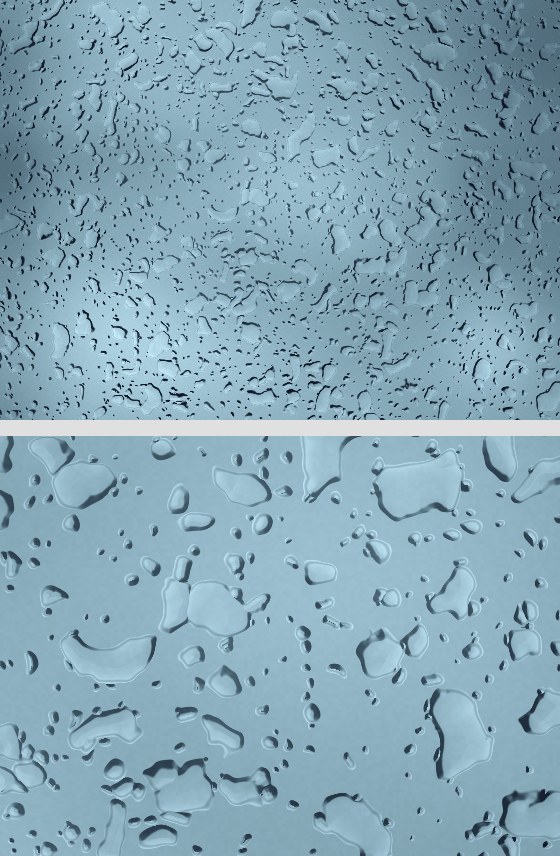
Top, the full canvas; bottom, a detail of the centre.
Give the GLSL for this texture, as a Shadertoy shader.

```glsl
vec3 hash(vec2 p) {
    vec3 q = fract(p.xyx * vec3(.1031, .1030, .0973));
    q += dot(q, q.yxz + 33.33);
    return fract((q.xxy + q.yzz) * q.zyx);
}

vec3 noise(vec2 p) {
    vec2 i = floor(p), f = fract(p);
    f = f * f * (3. - 2. * f);
    return mix(mix(hash(i), hash(i + vec2(1, 0)), f.x),
               mix(hash(i + vec2(0, 1)), hash(i + vec2(1, 1)), f.x), f.y);
}

float glow(vec2 p, vec2 center, vec2 size) {
    vec2 q = (p - center) / size;
    return exp(-dot(q, q));
}

float smoothMin(float a, float b, float k) {
    float h = max(k - abs(a - b), 0.) / k;
    return min(a, b) - h * h * k * .25;
}

// One grid of bent, stretched drops
float dropLayer(vec2 p, float cell, float density, float stretch, float seed) {
    p /= cell;
    vec2 home = floor(p);
    float d = 1.;
    for (int k = 0; k < 9; k++) {
        vec2 id = home + vec2(k % 3, k / 3) - 1.;
        vec3 place = hash(id + seed);
        vec3 shape = hash(id + seed + 57.3);
        if (shape.z > density) continue;
        vec2 q = p - id - .5 - (place.xy - .5) * .75;
        float angle = shape.x * 6.283;
        float c = cos(angle), s = sin(angle);
        q = mat2(c, -s, s, c) * q;
        float radius = mix(.12, .27, place.z);
        float halfLength = stretch * shape.y * shape.y;
        q.y += (shape.x - .5) * 2. * q.x * q.x;
        q.x -= clamp(q.x, -halfLength, halfLength);
        d = smoothMin(d, length(q) - radius, .08);
    }
    return d * cell;
}

// Signed distance to all the water, negative inside
float water(vec2 p) {
    vec2 warped = p + (noise(p * 38.).xy - .5) * .017 + (noise(p * 95.).yz - .5) * .006;
    float d = dropLayer(warped, .083, .66, .36, 11.);
    d = smoothMin(d, dropLayer(warped, .051, .55, .25, 83.), .003);
    vec2 gentle = mix(p, warped, .5);
    d = smoothMin(d, dropLayer(gentle, .029, .46, .15, 157.), .002);
    return smoothMin(d, dropLayer(gentle, .017, .36, .1, 291.), .001);
}

// Blurred clouds behind the glass, as brightness
float sky(vec2 p) {
    float g = .64 + .07 * (noise(p * 3.1).x - .5) + .05 * (noise(p * 7. + 4.).y - .5);
    g += .13 * glow(p, vec2(.70, .56), vec2(.22, .17));
    g += .17 * glow(p, vec2(.34, .16), vec2(.36, .20));
    g += .15 * glow(p, vec2(1.2, .17), vec2(.14, .14));
    g += .07 * glow(p, vec2(.40, .88), vec2(.32, .20));
    g -= .08 * glow(p, vec2(.22, .62), vec2(.35, .10));
    g -= .20 * glow(p, vec2(1.36, .80), vec2(.34, .55));
    g -= .16 * glow(p, vec2(0., .55), vec2(.12, .60));
    return g;
}

// Blue-grey ramp from brightness
vec3 tone(float g) {
    return vec3(g * (.66 + .2 * g), g, g + .06);
}

void mainImage(out vec4 fragColor, in vec2 fragCoord) {
    float pixel = 1. / iResolution.y;
    vec2 p = fragCoord * pixel;
    p.x += (4. / 3. - iResolution.x * pixel) * .5;

    float d = water(p);
    float e = .0012;
    vec2 slope = vec2(water(p + vec2(e, 0)), water(p + vec2(0, e))) - d;
    vec2 normal = slope / max(length(slope), 1e-5);

    // The dark side of each drop looks towards the bright middle
    vec2 inward = vec2(.68, .56) - p + (noise(p * 9.).xy - .5) * .45;
    float facing = dot(normal, normalize(inward + 1e-4));
    float contrast = mix(.55, 1., smoothstep(.1, .55, length(p - vec2(.6, .58))));
    contrast *= mix(.6, 1.1, noise(p * 16. + 9.).z);

    float backdrop = sky(p);
    float edge = exp(min(d, 0.) / .007);
    float body = backdrop + .035;
    body -= .20 * contrast * edge * max(facing, 0.);
    body += .15 * edge * max(-facing, 0.);

    // Thin outline, swelling to a black crescent on the dark side
    float crescent = smoothstep(.05, .85, facing);
    float width = .0017 * crescent;
    float rim = 1. - smoothstep(0., max(pixel, .0018), abs(d + .0018) - width);
    body = mix(body, .08, rim * min(.2 + .85 * crescent * contrast, 1.));

    float inside = 1. - smoothstep(-.6 * pixel, .6 * pixel, d);
    float g = mix(backdrop, body, inside);
    g += (noise(p * 330.).x - .5) * .02;
    fragColor = vec4(tone(clamp(g, .05, .95)), 1.);
}
```
